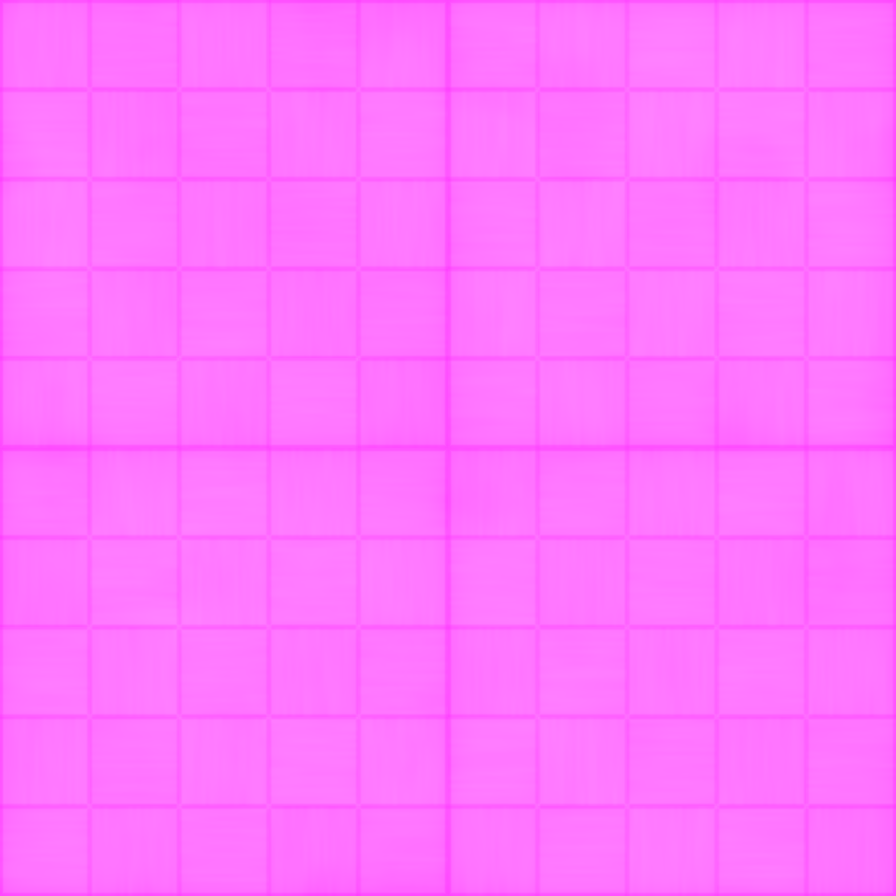
Give the GLSL for this pattern, as a Shadertoy shader.

```glsl
// A ten by ten grid of soft magenta tiles with heavier seams every five tiles.
// Tiles alternate upright and level brushed streaks, shaded by wrapped clouds;
// grooves and seam glow come from distances to evenly repeated lines.

const float TILES = 10.0;
const float PANELS = 2.0;
const float GROOVE_HALF_WIDTH = 0.0027;
const float SEAM_HALF_WIDTH = 0.0032;

float hash(vec2 p) {
    vec3 q = fract(vec3(p.xyx) * vec3(0.1031, 0.1030, 0.0973));
    q += dot(q, q.yzx + 33.33);
    return fract((q.x + q.y) * q.z);
}

// Value noise on a lattice of whole cells that wraps over the canvas.
float wrapNoise(vec2 uv, vec2 cells, float seed) {
    vec2 p = uv * cells;
    vec2 i = floor(p);
    vec2 f = fract(p);
    f = f * f * (3.0 - 2.0 * f);
    vec2 a = mod(i, cells);
    vec2 b = mod(i + 1.0, cells);
    float low = mix(hash(a + seed), hash(vec2(b.x, a.y) + seed), f.x);
    float high = mix(hash(vec2(a.x, b.y) + seed), hash(b + seed), f.x);
    return mix(low, high, f.y);
}

// Cloud layers, centred on zero.
float clouds(vec2 uv, float cells, float seed) {
    float sum = 0.0;
    float weight = 0.5;
    for (int k = 0; k < 5; k++) {
        sum += weight * (wrapNoise(uv, vec2(cells), seed) - 0.5);
        cells *= 2.0;
        weight *= 0.55;
        seed += 17.0;
    }
    return sum;
}

// Distance on each axis to the nearest of n evenly spaced lines.
vec2 lineDistance(vec2 uv, float n) {
    return abs(fract(uv * n + 0.5) - 0.5) / n;
}

vec2 softLine(vec2 d, float halfWidth, float blur) {
    return 1.0 - smoothstep(halfWidth - blur, halfWidth + blur, d);
}

// Fine streaks, turned a quarter on every second tile.
float brushed(vec2 uv, vec2 tile) {
    float upright = mod(tile.x + tile.y, 2.0);
    vec2 along = mix(uv.yx, uv, upright);
    float fine = wrapNoise(along, vec2(220.0, 20.0), 5.0);
    float broad = wrapNoise(along, vec2(80.0, 10.0), 41.0);
    return 0.6 * fine + 0.4 * broad - 0.5;
}

void mainImage(out vec4 fragColor, in vec2 fragCoord) {
    vec2 uv = fragCoord / iResolution.xy;
    float blur = max(0.0017, 0.75 / iResolution.y);
    vec2 tile = floor(uv * TILES);
    vec2 tileGap = lineDistance(uv, TILES);
    vec2 seamGap = lineDistance(uv, PANELS);

    // Tile face: own tone, streaks and worn patches.
    float wear = clouds(uv, 4.0, 73.0);
    float green = 0.472 + 0.022 * (hash(tile + 9.0) - 0.5);
    green += 0.030 * brushed(uv, tile) + 0.085 * wear;
    float stain = smoothstep(0.53, 0.85, wrapNoise(uv, vec2(11.0), 131.0));
    green -= 0.030 * stain * (0.6 + 1.5 * clouds(uv, 16.0, 211.0));

    // Shade gathers by the tile edges and, wider, beside the seams.
    vec2 edgeShade = exp(-tileGap / 0.006);
    vec2 seamShade = exp(-seamGap / 0.014);
    green -= 0.018 * max(edgeShade.x, edgeShade.y);
    green -= 0.048 * (seamShade.x + seamShade.y) * (1.0 + 1.2 * wear);

    // Grooves, paler where two of them cross.
    vec2 seam = softLine(seamGap, SEAM_HALF_WIDTH, blur);
    vec2 groove = softLine(tileGap, GROOVE_HALF_WIDTH, blur) * (1.0 - seam);
    float crossing = groove.x * groove.y;
    float grooveDepth = max(0.062 * groove.x, 0.078 * groove.y);
    green -= grooveDepth * (1.0 - 0.65 * crossing);

    // Heavier seams, slightly lifted where a groove meets them.
    float seamDepth = 0.080 * max(seam.x, seam.y);
    float meeting = max(seam.x * groove.y, seam.y * groove.x);
    green -= seamDepth * (1.0 - 0.3 * meeting);

    fragColor = vec4(1.0, clamp(green, 0.2, 0.53), 1.0, 1.0);
}
```
